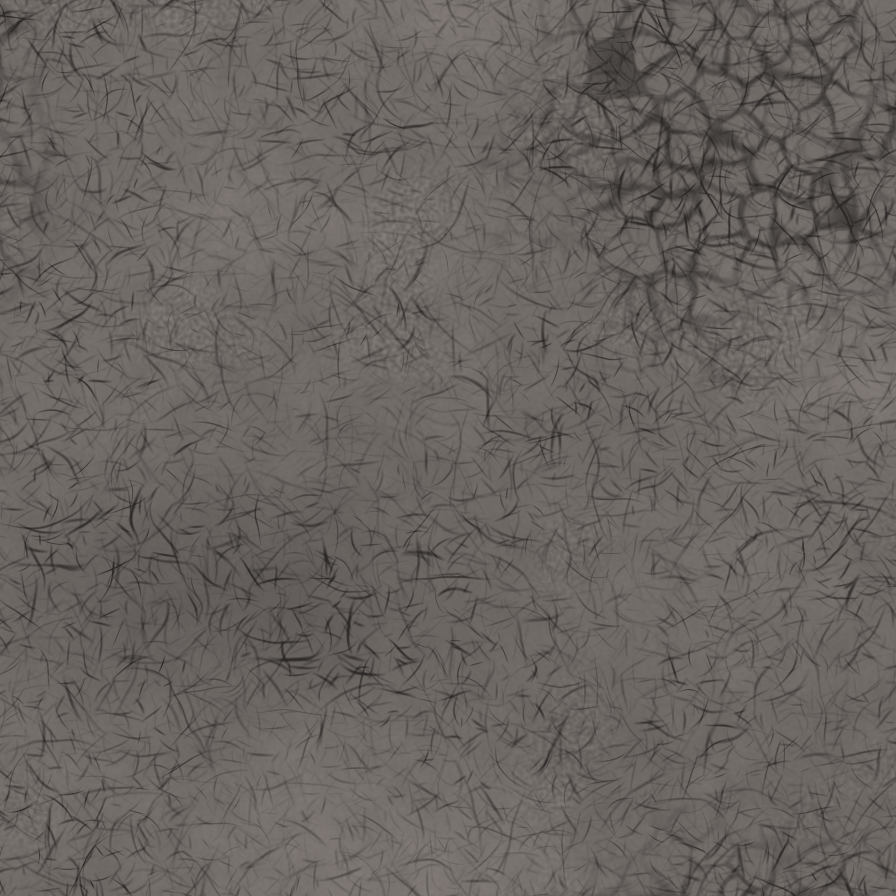
Write a three.js fragment shader that draws this texture.

```glsl
// Worn grey-brown surface: cloudy tone under layers of short curved fibre marks,
// with a wrapped patch of cellular cracks and small islands of fine speckle.
// Fibres are scattered per grid cell; cracks come from warped Voronoi borders.
varying vec2 vUv;

vec4 hash4(vec2 p) {
  vec4 q = fract(p.xyxy * vec4(0.1031, 0.1030, 0.0973, 0.1099));
  q += dot(q, q.wzxy + 33.33);
  return fract((q.xxyz + q.yzzw) * q.zywx);
}

vec2 gradient(vec2 cell) {
  float angle = 6.2832 * hash4(cell + 71.0).x;
  return vec2(cos(angle), sin(angle));
}

// Gradient noise, roughly -0.7 to 0.7
float noise(vec2 p) {
  vec2 i = floor(p), f = fract(p);
  vec2 u = f * f * f * (f * (f * 6.0 - 15.0) + 10.0);
  float a = dot(gradient(i), f);
  float b = dot(gradient(i + vec2(1.0, 0.0)), f - vec2(1.0, 0.0));
  float c = dot(gradient(i + vec2(0.0, 1.0)), f - vec2(0.0, 1.0));
  float d = dot(gradient(i + 1.0), f - 1.0);
  return mix(mix(a, b, u.x), mix(c, d, u.x), u.y);
}

float fbm(vec2 p) {
  float sum = 0.0, gain = 0.6;
  for (int i = 0; i < 4; i++) {
    sum += gain * noise(p);
    p = p * 2.03 + 17.3;
    gain *= 0.5;
  }
  return sum;
}

// Light left after tapered, bent strokes scattered over a grid
float fibres(vec2 p, float width, float strength, float seed) {
  vec2 cell = floor(p);
  float light = 1.0;
  for (int y = -1; y <= 1; y++)
  for (int x = -1; x <= 1; x++)
  for (int k = 0; k < 3; k++) {
    vec2 id = cell + vec2(float(x), float(y));
    vec4 place = hash4(id + seed + float(k) * 37.0);
    vec4 form = hash4(id + seed + float(k) * 53.0 + 211.0);
    float angle = 6.2832 * place.z;
    vec2 axis = vec2(cos(angle), sin(angle));
    vec2 d = p - id - place.xy;
    vec2 q = vec2(dot(d, axis), dot(d, vec2(-axis.y, axis.x)));
    float t = q.x / mix(0.25, 0.82, form.x);
    q.y += (form.y - 0.5) * 0.9 * q.x * q.x;
    float taper = max(1.0 - t * t, 0.0);
    float w = width * mix(0.6, 1.4, form.z);
    float ink = smoothstep(w, 0.0, abs(q.y)) * taper;
    light *= 1.0 - strength * ink * (0.2 + 0.8 * form.w * form.w);
  }
  return light;
}

// Gap between the two nearest cell points: zero along the borders
float cellBorder(vec2 p) {
  vec2 cell = floor(p);
  float nearest = 8.0, second = 8.0;
  for (int y = -1; y <= 1; y++)
  for (int x = -1; x <= 1; x++) {
    vec2 id = cell + vec2(float(x), float(y));
    float d = length(id + hash4(id + 401.0).xy - p);
    second = min(second, max(nearest, d));
    nearest = min(nearest, d);
  }
  return second - nearest;
}

float blob(vec2 p, vec2 centre, vec2 radius) {
  vec2 d = (p - centre) / radius;
  return exp(-dot(d, d));
}

void main() {
  vec2 p = vUv;

  // Cloudy ground with lighter rubbed areas and a dark stain
  float tone = 0.437 + 0.05 * fbm(p * 3.5 + 5.0) + 0.035 * fbm(p * 22.0);
  tone += 0.03 * blob(p, vec2(0.32, 0.75), vec2(0.2, 0.08));
  tone += 0.04 * blob(p, vec2(0.52, 1.0), vec2(0.12, 0.07));
  tone += 0.035 * blob(p, vec2(0.48, 0.04), vec2(0.18, 0.1));
  tone += 0.03 * blob(p, vec2(0.95, 0.58), vec2(0.16, 0.06));
  tone -= 0.055 * blob(p, vec2(0.28, 0.34), vec2(0.25, 0.14));

  // Cracked patch, wrapped across the canvas edges
  vec2 away = abs(fract(p - vec2(0.81, 0.84) + 0.5) - 0.5);
  float patchMask = smoothstep(0.31, 0.12, length(away) + 0.17 * fbm(p * 7.0 + 31.0));

  // Three sizes of fibre, thinned where the surface is rubbed
  float cover = smoothstep(-0.4, 0.3, fbm(p * 5.0 + 11.0) + 5.0 * (0.42 - tone));
  float strength = mix(0.3, 0.6, cover) + 0.12 * patchMask;
  vec2 bent = p + 0.004 * vec2(noise(p * 30.0), noise(p * 30.0 + 50.0));
  float light = fibres(bent * 14.0, 0.032, strength * 0.8, 3.0);
  light *= fibres(bent * 24.0 + 0.4, 0.055, strength, 97.0);
  light *= fibres(bent * 39.0 + 0.7, 0.075, strength * 0.85, 173.0);

  // Coarse and fine crack nets with uneven line widths
  vec2 warped = p + 0.012 * vec2(noise(p * 26.0 + 9.0), noise(p * 26.0 + 80.0));
  float lineWidth = 0.24 + 0.18 * noise(p * 14.0 + 44.0);
  float coarse = smoothstep(lineWidth, 0.02, cellBorder(warped * 23.0));
  float fine = smoothstep(0.2, 0.0, cellBorder(warped * 41.0 + 13.0));
  float worn = 0.75 + 0.5 * noise(p * 18.0 + 60.0);
  light *= 1.0 - patchMask * worn * (0.4 * coarse + 0.17 * fine);

  // Faint grain everywhere, stronger in a few islands
  float islands = smoothstep(0.18, 0.42, noise(p * 5.5 + 23.0));
  light *= 1.0 + (0.04 + 0.16 * islands) * noise(p * 190.0);

  float value = max(tone * light, 0.17);
  gl_FragColor = vec4(value * vec3(1.025, 0.975, 0.945) + vec3(0.002, 0.0, 0.0), 1.0);
}
```
